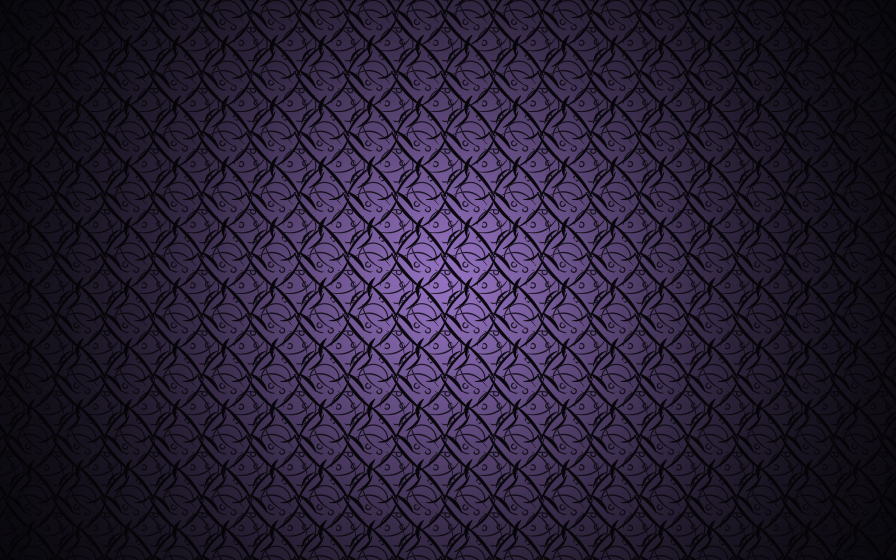
This pattern is drawn by a Shadertoy shader. Its source:

```glsl
// Violet damask wallpaper: a repeating tile of dark briar-like strokes,
// long thin arcs and small curls, lit by a soft round glow at the centre.
// Each stroke is a bowed, tapered distance function wrapped to the tile.

const vec2 TILE = vec2(0.0868, 0.1083);           // tile size, in canvas heights
const vec2 CELL = vec2(1.0, 1.248);               // tile size, in tile widths
const vec2 NODE_OFFSET = vec2(-0.0486, -0.0139);  // a lattice node near the centre
const vec3 GLOW_VIOLET = vec3(0.57, 0.435, 0.735);
const vec3 NIGHT = vec3(0.008, 0.009, 0.016);
const vec3 INK = vec3(0.016, 0.012, 0.022);

// Nearest repeat of a point about the tile origin
vec2 wrapCell(vec2 p) {
    return p - CELL * round(p / CELL);
}

// Bowed stroke from a to b, widest at its middle
float stroke(vec2 p, vec2 a, vec2 b, float bow, float halfWidth) {
    vec2 axis = b - a;
    float len = length(axis);
    axis /= len;
    vec2 q = wrapCell(p - 0.5 * (a + b));
    float along = dot(q, axis) + 0.5 * len;
    float across = dot(q, vec2(-axis.y, axis.x));
    float t = clamp(along / len, 0.0, 1.0);
    float swell = 4.0 * t * (1.0 - t);
    float d = length(vec2(along - t * len, across - bow * swell));
    return d - halfWidth * (0.3 + 0.7 * swell);
}

// Thin ring, left open towards the given direction
float curl(vec2 p, vec2 centre, float radius, vec2 opening, float halfWidth) {
    vec2 q = wrapCell(p - centre);
    float ring = abs(length(q) - radius) - halfWidth;
    float gap = dot(q, opening) - 0.72 * radius;
    return max(ring, gap);
}

// Main diagonal stems that cross into a diamond lattice
float stems(vec2 p) {
    float d = stroke(p, vec2(-0.06, 0.08), vec2(0.52, -0.62), 0.04, 0.034);
    d = min(d, stroke(p, vec2(0.4, -0.54), vec2(1.0, -1.248), -0.05, 0.034));
    d = min(d, stroke(p, vec2(0.0, 0.0), vec2(0.53, 0.62), -0.08, 0.025));
    d = min(d, stroke(p, vec2(0.46, 0.57), vec2(1.0, 1.248), 0.08, 0.025));
    return min(d, stroke(p, vec2(-0.05, -0.2), vec2(0.05, 0.2), 0.06, 0.04));
}

// Slim pointed leaves beside the stems
float leaves(vec2 p) {
    float d = stroke(p, vec2(-0.5, 0.72), vec2(-0.16, 0.37), 0.04, 0.038);
    d = min(d, stroke(p, vec2(0.12, 0.57), vec2(0.44, 0.73), -0.05, 0.022));
    d = min(d, stroke(p, vec2(-0.3, -0.44), vec2(0.0, -0.12), -0.05, 0.026));
    return min(d, stroke(p, vec2(0.55, -0.36), vec2(0.8, -0.06), 0.05, 0.024));
}

// Fine tendrils: long arcs that join the stems, and scattered curls
float tendrils(vec2 p) {
    float d = curl(p, vec2(0.5, 0.02), 0.34, vec2(-0.8, -0.6), 0.012);
    d = min(d, curl(p, vec2(0.02, 0.62), 0.3, vec2(0.6, -0.8), 0.012));
    d = min(d, stroke(p, vec2(-0.4, 0.62), vec2(0.36, 0.46), 0.18, 0.015));
    d = min(d, stroke(p, vec2(0.14, -0.1), vec2(0.82, 0.22), -0.14, 0.015));
    d = min(d, stroke(p, vec2(0.3, 0.36), vec2(0.66, -0.14), 0.1, 0.015));
    d = min(d, stroke(p, vec2(-0.2, 0.9), vec2(0.16, 0.42), -0.08, 0.015));
    for (int i = 0; i < 9; i++) {
        float angle = 2.4 * float(i) + 0.5;
        vec2 dir = vec2(cos(angle), sin(angle));
        vec2 centre = vec2(0.5, 0.0) + dir * (0.14 + 0.062 * float(i));
        d = min(d, curl(p, centre, 0.052, dir, 0.013));
    }
    return d;
}

// Radial light falling off from the middle of the canvas
vec3 glow(vec2 p) {
    float light = exp(-3.25 * pow(length(p), 1.5));
    return NIGHT + GLOW_VIOLET * light;
}

void mainImage(out vec4 fragColor, in vec2 fragCoord) {
    vec2 p = (fragCoord - 0.5 * iResolution.xy) / iResolution.y;
    vec2 tilePoint = (p - NODE_OFFSET) / TILE * CELL;
    float pixel = 1.0 / (iResolution.y * TILE.x);

    // Fine lines are blended more lightly than the stems
    float heavy = min(stems(tilePoint), leaves(tilePoint));
    float fine = tendrils(tilePoint);
    float heavyInk = 1.0 - smoothstep(-0.7 * pixel, 0.7 * pixel, heavy);
    float fineInk = 1.0 - smoothstep(-0.7 * pixel, 0.7 * pixel, fine);
    float ink = max(0.95 * heavyInk, 0.8 * fineInk);

    vec3 colour = glow(p);
    colour = mix(colour, min(INK, colour), ink);
    fragColor = vec4(colour, 1.0);
}
```
